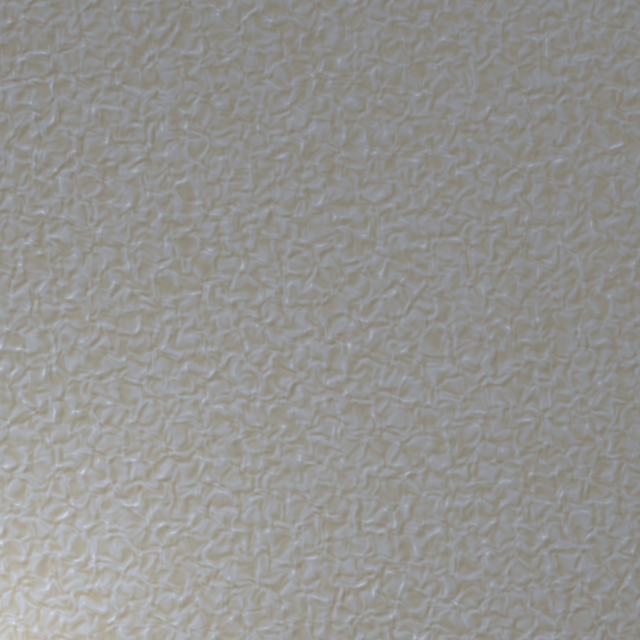
This texture is drawn by a Shadertoy shader. Its source:

```glsl
const vec3 TAN_HOLLOW = vec3(1.015, 0.985, 0.905);
const vec3 BLUE_RIDGE = vec3(0.990, 1.005, 1.040);
const vec3 GLINT = vec3(0.90, 0.97, 1.05);

vec2 randomGradient(vec2 cell) {
    vec3 q = fract(vec3(cell.xyx) * vec3(0.1031, 0.1030, 0.0973));
    q += dot(q, q.yzx + 33.33);
    float angle = 6.28318 * fract((q.x + q.y) * q.z);
    return vec2(cos(angle), sin(angle));
}

float gradientNoise(vec2 p) {
    vec2 i = floor(p), f = p - i;
    vec2 u = f * f * f * (f * (f * 6.0 - 15.0) + 10.0);
    float a = dot(randomGradient(i), f);
    float b = dot(randomGradient(i + vec2(1, 0)), f - vec2(1, 0));
    float c = dot(randomGradient(i + vec2(0, 1)), f - vec2(0, 1));
    float d = dot(randomGradient(i + vec2(1, 1)), f - vec2(1, 1));
    return mix(mix(a, b, u.x), mix(c, d, u.x), u.y);
}

// Pebbled height: warped grains plus a finer wrinkle
float grainHeight(vec2 uv, float frequency) {
    vec2 p = uv * frequency + 7.3;
    vec2 warp = vec2(gradientNoise(p * 0.55 + 31.0), gradientNoise(p * 0.55 + 67.0));
    p += 0.9 * warp;
    return gradientNoise(p) + 0.45 * gradientNoise(p * 1.9 + 13.0);
}

// Slope of the relief along the light direction
float relief(vec2 uv, float frequency, vec2 lightDir, float reach) {
    return grainHeight(uv, frequency) - grainHeight(uv + lightDir * reach, frequency);
}

// Lamp glow that fades away from one corner
float cornerGlow(vec2 uv, float ambient, float strength, float falloff) {
    return ambient + strength * exp(-falloff * length(uv * vec2(0.95, 1.0)));
}

void mainImage(out vec4 fragColor, in vec2 fragCoord) {
    vec2 uv = fragCoord / iResolution.xy;
    float frequency = 62.0;
    vec2 lightDir = normalize(vec2(-0.6, 0.8));

    // Surface
    float height = grainHeight(uv, frequency);
    float slope = relief(uv, frequency, lightDir, 0.0055);
    float patches = gradientNoise(uv * 9.0 + 3.0);

    // Softer relief toward the far upper right corner
    float contrast = mix(1.2, 0.72, smoothstep(0.2, 1.7, uv.x + uv.y));
    float light = cornerGlow(uv, 0.515, 0.26, 2.1);
    light += contrast * (0.040 * height + 0.056 * slope) + 0.008 * patches;

    // Warm hollows, cool ridges
    float ridge = smoothstep(-0.42, 0.38, height + 0.25 * slope + 0.15 * patches);
    vec3 color = light * mix(TAN_HOLLOW, BLUE_RIDGE, ridge);

    // Sparse soft glints on the crests
    float crest = smoothstep(0.35, 0.75, height) * smoothstep(0.0, 0.5, slope);
    color += 0.07 * contrast * crest * GLINT;

    fragColor = vec4(clamp(color, 0.0, 1.0), 1.0);
}
```
